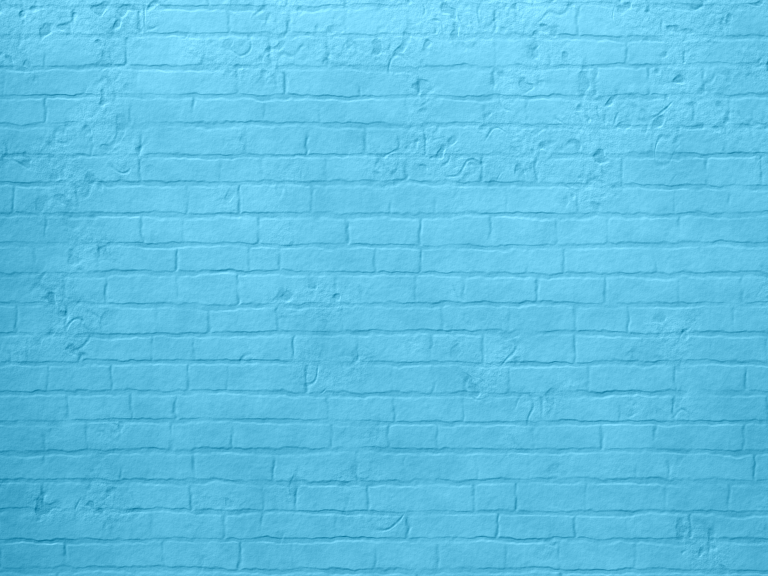
Reproduce this texture procedurally as a Shadertoy shader.

```glsl
// Sky-blue painted brick wall with wavy courses, chipped paint and raking light.

vec2 hash2(vec2 p) {
    p = vec2(dot(p, vec2(127.1, 311.7)), dot(p, vec2(269.5, 183.3)));
    return fract(sin(p) * 43758.55);
}

// Gradient noise, roughly -0.7 to 0.7
float noise(vec2 p) {
    vec2 i = floor(p), f = p - i;
    vec2 u = f * f * f * (f * (f * 6.0 - 15.0) + 10.0);
    vec2 o = vec2(0.0, 1.0);
    float a = dot(hash2(i) * 2.0 - 1.0, f);
    float b = dot(hash2(i + o.yx) * 2.0 - 1.0, f - o.yx);
    float c = dot(hash2(i + o) * 2.0 - 1.0, f - o);
    float d = dot(hash2(i + 1.0) * 2.0 - 1.0, f - 1.0);
    return mix(mix(a, b, u.x), mix(c, d, u.x), u.y);
}

float fbm(vec2 p) {
    float sum = 0.0, amp = 0.5;
    for (int i = 0; i < 4; i++) {
        sum += amp * noise(p);
        p = mat2(1.6, 1.2, -1.2, 1.6) * p + 7.3;
        amp *= 0.6;
    }
    return sum;
}

// Relief of the wall, in units of canvas height
float wallHeight(vec2 p) {
    // Worn patches gather towards the top
    float wear = smoothstep(0.0, 0.55, noise(p * 4.5 + 3.0) + 0.8 * noise(p * 13.0) + 0.45 * (p.y - 0.4));

    // Uneven courses with ragged edges
    vec2 q = p;
    q.y += 0.01 * noise(p * vec2(1.5, 11.0)) + 0.005 * noise(p * vec2(12.0, 25.0));
    q += 0.005 * vec2(noise(p * 38.0), noise(p * 34.0 + 9.0));
    q += 0.003 * vec2(noise(p * 90.0), noise(p * 95.0 + 5.0));
    float y = q.y * 19.4 - 0.2;
    float row = floor(y);
    float f = fract(y) / 19.4;

    // Recessed mortar ledge: sharp under a brick, softer above the next
    float above = 1.0 / 19.4 - f;
    float ledge = 0.0065 + 0.008 * noise(p * vec2(9.0, 19.0) + 11.0);
    float recess = 1.0 - smoothstep(0.0, 0.0045, f) * smoothstep(ledge - 0.003, ledge + 0.003, above);
    float depth = 0.0033 + 0.005 * noise(p * vec2(6.0, 19.0) + 31.0) + 0.003 * noise(p * 27.0);
    float h = -max(depth, 0.0) * (1.0 - 0.5 * wear) * recess;

    // Upright joints: jittered, broken, some nearly filled with paint
    float x = q.x / 0.122 + 0.5 * mod(row, 2.0) + 0.35 * hash2(vec2(row, 5.0)).x;
    float broken = smoothstep(-0.4, 0.2, noise(p * 31.0 + 40.0));
    for (int i = -1; i <= 1; i++) {
        float id = floor(x) + float(i) + 0.5;
        vec2 r = hash2(vec2(id, row));
        float d = (x - id - 0.6 * (r.x - 0.5)) * 0.122;
        float groove = exp(-d * d / 0.000011) * broken;
        h -= mix(0.0012, 0.0062, r.y) * groove * (1.0 - recess);
    }

    // Flaked paint, short cracks and brushed grain
    float pits = smoothstep(0.14, 0.34, noise(p * vec2(36.0, 30.0)) + 0.3 * noise(p * 75.0));
    h -= (0.0005 + 0.0055 * wear) * pits;
    float crack = 1.0 - smoothstep(0.0, 0.09, abs(noise(p * vec2(26.0, 21.0) + 60.0)));
    h -= 0.0032 * crack * smoothstep(0.05, 0.4, wear) * smoothstep(0.0, 0.25, noise(p * 17.0 + 80.0));
    h += 0.0025 * (0.3 + wear) * abs(noise(p * 62.0 + 17.0));
    h += (0.0027 + 0.0035 * wear) * fbm(p * vec2(84.0, 80.0));
    return h + 0.004 * fbm(p * vec2(17.0, 20.0));
}

void mainImage(out vec4 fragColor, in vec2 fragCoord) {
    vec2 p = fragCoord / iResolution.y;
    float width = iResolution.x / iResolution.y;

    // Slope towards a light at the upper left
    vec2 e = vec2(0.0013, 0.0);
    float h = wallHeight(p);
    vec2 grad = vec2(wallHeight(p + e) - h, wallHeight(p + e.yx) - h) / e.x;
    float slope = dot(grad, vec2(0.65, -0.8));
    float relief = slope > 0.0 ? 0.37 * slope : 0.4 * slope;

    // Broad falloff: bright top, dim left edge and lower corners
    float tone = 0.59 + 0.36 * (p.y - 0.5);
    tone += 0.28 * smoothstep(0.75, 1.05, p.y) * exp(-2.5 * pow(p.x - 0.55, 2.0));
    tone -= 0.36 * exp(-p.x * 8.0) + 0.12 * smoothstep(0.75, 1.0, p.x / width);
    tone += 0.18 * noise(p * 2.5) + 0.18 * noise(p * vec2(8.0, 12.0)) + 0.13 * noise(p * 30.0);

    // Shaded recesses and lit edges
    tone = clamp(tone + relief + 42.0 * h + 0.09, -0.6, 1.4);
    vec3 deepBlue = vec3(0.22, 0.61, 0.75), paleBlue = vec3(0.49, 0.85, 0.98);
    fragColor = vec4(clamp(mix(deepBlue, paleBlue, tone), 0.0, 1.0), 1.0);
}
```
